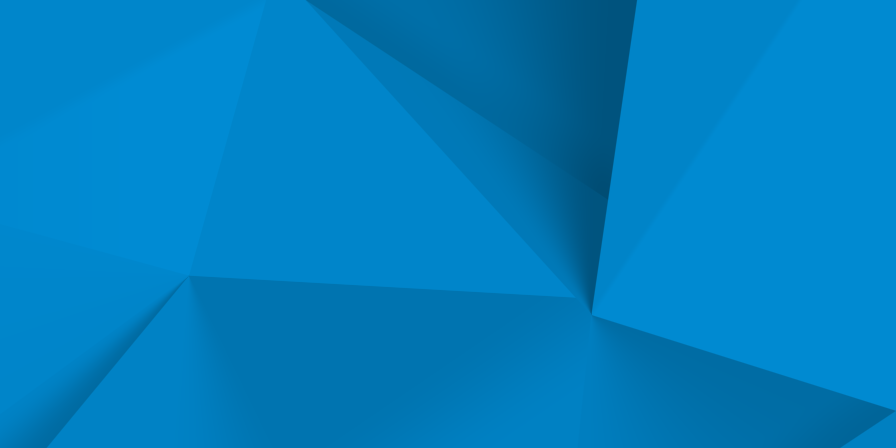
This background is drawn by a WebGL 2 fragment shader. Its source:

```glsl
#version 300 es
precision highp float;
// Folded blue paper: flat facets meet at two hubs, with creases running to the borders.
// Facets are painted back to front as half-plane masks; shading sweeps by angle
// around a hub, and one brightness value is finally tinted blue.

uniform vec2 u_resolution;
out vec4 fragColor;

// Signed distance to the line a-b, positive on its left.
float side(vec2 p, vec2 a, vec2 b) {
    vec2 d = normalize(b - a);
    return d.x * (p.y - a.y) - d.y * (p.x - a.x);
}

// Antialiased mask of the half-plane left of a-b.
float leftOf(vec2 p, vec2 a, vec2 b) {
    float w = 0.8 / u_resolution.y;
    return smoothstep(-w, w, side(p, a, b));
}

// Sweep around a hub: 0 on the ray to a, 1 on the ray to b.
float fan(vec2 p, vec2 hub, vec2 a, vec2 b) {
    float da = abs(side(p, hub, a));
    float db = abs(side(p, hub, b));
    return da / max(da + db, 1e-5);
}

void main() {
    vec2 p = gl_FragCoord.xy / u_resolution * vec2(2.0, 1.0);

    // Hubs and the border ends of the creases
    vec2 hubL = vec2(0.422, 0.385), hubR = vec2(1.320, 0.297);
    vec2 topA = vec2(0.594, 1.0), topB = vec2(0.682, 1.0);
    vec2 topC = vec2(1.422, 1.0), topD = vec2(1.786, 1.0);
    vec2 leftA = vec2(0.0, 0.682), leftB = vec2(0.0, 0.5), leftC = vec2(0.0, 0.075);
    vec2 lowA = vec2(0.104, 0.0), lowB = vec2(0.638, 0.0), lowC = vec2(0.885, 0.0);
    vec2 lowD = vec2(1.289, 0.0), lowE = vec2(1.875, 0.0);
    vec2 rightA = vec2(2.0, 0.083), ridge = vec2(1.284, 0.336), fold = vec2(1.294, 0.596);

    // Upper left: bright band under a slightly darker corner
    float shade = 0.547 - 0.008 * smoothstep(0.4, 0.0, p.x);
    float corner = side(p, leftA, topA);
    shade = mix(shade, 0.525, smoothstep(-0.02, 0.02, corner));

    // Lower left: three facets fanned around the left hub
    float sweep = fan(p, hubL, leftB, leftC);
    shade = mix(shade, 0.53 - 0.01 * sweep, leftOf(p, hubL, leftB));
    sweep = fan(p, hubL, leftC, lowA);
    shade = mix(shade, mix(0.51, 0.42, smoothstep(0.0, 1.0, sweep)), leftOf(p, hubL, leftC));
    sweep = fan(p, hubL, lowA, lowB);
    shade = mix(shade, mix(0.51, 0.455, smoothstep(0.45, 1.0, sweep)), leftOf(p, hubL, lowA));

    // Lower centre: shadowed, lifting softly toward the right hub's crease
    float lift = smoothstep(-0.12, 0.14, side(p, hubR, lowC));
    float below = leftOf(p, ridge, hubL);
    shade = mix(shade, mix(0.455, 0.505, lift), leftOf(p, hubL, lowB) * below);

    // Large centre facet
    shade = mix(shade, 0.522, (1.0 - below) * leftOf(p, topA, hubL));

    // Lower right: darkens toward its upper crease, with a small corner flap
    sweep = fan(p, hubR, lowD, rightA);
    float lowerRight = mix(0.495, 0.425, smoothstep(0.0, 0.95, sweep));
    float flap = side(p, rightA, lowE);
    lowerRight -= 0.03 * smoothstep(-0.12, 0.0, flap);
    lowerRight = mix(lowerRight, 0.50, leftOf(p, rightA, lowE));
    shade = mix(shade, lowerRight, leftOf(p, hubR, lowD));

    // Right side: a narrow facet next to the broad bright one
    float narrow = smoothstep(-0.008, 0.008, side(p, hubR, topD));
    float rightSide = mix(0.542, 0.518, narrow);
    shade = mix(shade, rightSide, leftOf(p, hubR, rightA) * leftOf(p, topC, hubR));

    // Deep fold: two facets that sink into shadow at the sharp right crease
    sweep = fan(p, hubR, topB, topC);
    float lowerFold = mix(0.475, 0.33, smoothstep(0.08, 0.85, sweep));
    float upperFold = mix(0.435, 0.325, smoothstep(0.25, 0.95, sweep));
    upperFold -= 0.025 * smoothstep(0.12, 0.0, side(p, topB, fold));
    float deep = mix(lowerFold, upperFold, leftOf(p, topB, fold));
    shade = mix(shade, deep, leftOf(p, hubR, topC) * leftOf(p, topB, hubR));

    fragColor = vec4(0.0, shade, shade * 1.515, 1.0);
}
```
